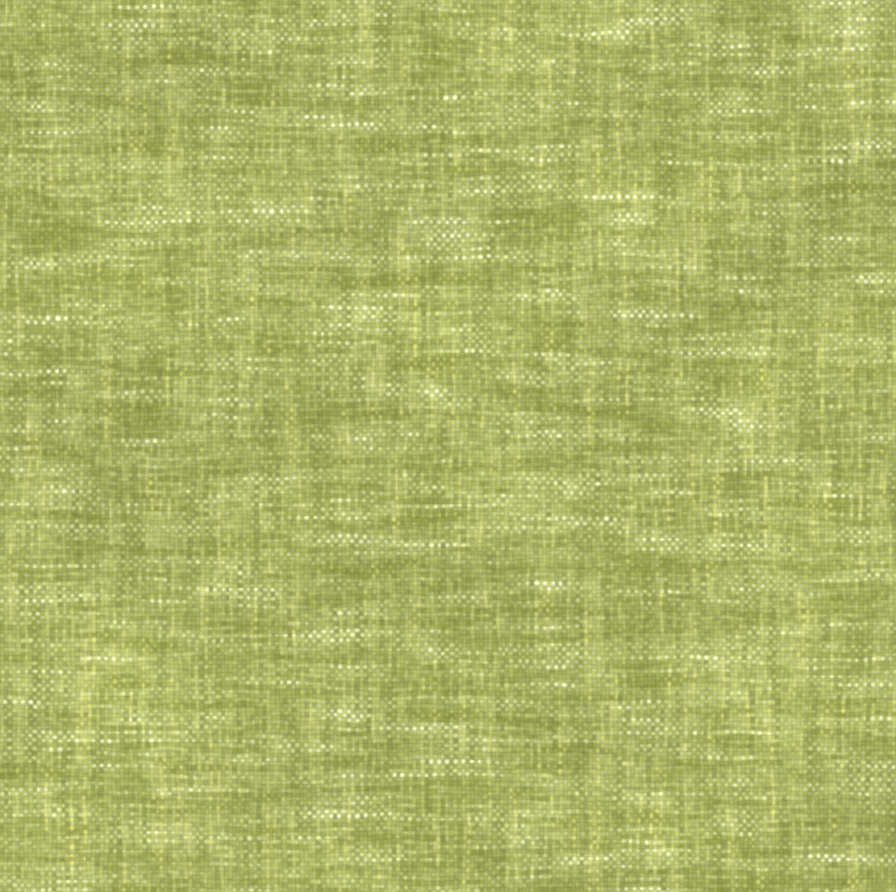
Write a WebGL 2 fragment shader that draws this texture.

```glsl
#version 300 es
precision highp float;

uniform vec2 u_resolution;
out vec4 fragColor;

const float PI = 3.14159;

vec2 gradient(vec2 cell) {
    vec3 q = fract(cell.xyx * vec3(0.1031, 0.1030, 0.0973));
    q += dot(q, q.yzx + 33.33);
    float angle = 2.0 * PI * fract((q.x + q.y) * q.z);
    return vec2(cos(angle), sin(angle));
}

float gradientNoise(vec2 p) {
    vec2 i = floor(p), f = p - i;
    vec2 u = f * f * f * (f * (f * 6.0 - 15.0) + 10.0);
    vec2 e = vec2(0.0, 1.0);
    float low = mix(dot(gradient(i), f), dot(gradient(i + e.yx), f - e.yx), u.x);
    float high = mix(dot(gradient(i + e), f - e), dot(gradient(i + 1.0), f - 1.0), u.x);
    return mix(low, high, u.y);
}

// Horizontal yarn: olive to pale green, with near-white slubs
vec3 weftColor(vec2 p, float row) {
    float tone = 0.9 * gradientNoise(vec2(p.x * 9.0, row * 17.37))
               + 0.6 * gradientNoise(vec2(p.x * 38.0, row * 5.71 + 90.0))
               + 0.65 * gradientNoise(p * vec2(9.0, 40.0) + 20.0);
    vec3 yarn = mix(vec3(0.55, 0.58, 0.29), vec3(0.81, 0.84, 0.60), smoothstep(-0.65, 0.65, tone));
    return mix(yarn, vec3(0.98, 0.99, 0.84), 0.85 * smoothstep(0.32, 0.75, tone));
}

// Vertical yarn: leaf green with yellow streaks
vec3 warpColor(vec2 p, float column) {
    float tone = 0.9 * gradientNoise(vec2(column * 13.43, p.y * 8.0) + 50.0)
               + 0.55 * gradientNoise(vec2(column * 7.91, p.y * 32.0))
               + 0.5 * gradientNoise(p * vec2(38.0, 6.0) + 70.0);
    vec3 yarn = mix(vec3(0.55, 0.59, 0.27), vec3(0.75, 0.78, 0.42), smoothstep(-0.6, 0.6, tone));
    return mix(yarn, vec3(0.84, 0.85, 0.43), 0.8 * smoothstep(0.28, 0.65, tone));
}

vec3 weave(vec2 p) {
    // Wavering threads of uneven thickness
    vec2 thread = p * vec2(214.0, 204.0);
    thread += 0.8 * vec2(gradientNoise(p * vec2(9.0, 5.0)), gradientNoise(p * vec2(5.0, 9.0) + 40.0));
    thread += 0.6 * vec2(gradientNoise(p * vec2(75.0, 24.0)), gradientNoise(p * vec2(24.0, 75.0) + 60.0));
    vec2 id = floor(thread);
    vec2 wave = sin(PI * thread);
    vec2 roundness = abs(wave);

    // Plain weave: threads alternate over and under
    float weftOnTop = smoothstep(-0.5, 0.5, wave.x * wave.y);
    vec3 weft = weftColor(p, id.y) * (0.80 + 0.34 * roundness.y);
    vec3 warp = warpColor(p, id.x) * (0.82 + 0.30 * roundness.x);
    vec3 cloth = mix(warp, weft, weftOnTop);

    // Fibre flecks and broad unevenness of the dye
    float fleck = gradientNoise(p * vec2(130.0, 150.0) + 5.0);
    float dye = gradientNoise(p * vec2(4.0, 7.0) + 11.0);
    return cloth * (1.0 + 0.16 * fleck + 0.08 * dye);
}

void main() {
    // Soft focus: nine weighted samples a fraction of a thread apart
    vec2 p = gl_FragCoord.xy / u_resolution.y;
    vec3 color = vec3(0.0);
    for (int y = -1; y <= 1; y++) {
        for (int x = -1; x <= 1; x++) {
            float weight = float((2 - abs(x)) * (2 - abs(y))) / 16.0;
            color += weight * weave(p + vec2(x, y) * 0.0014);
        }
    }
    fragColor = vec4(color, 1.0);
}
```
